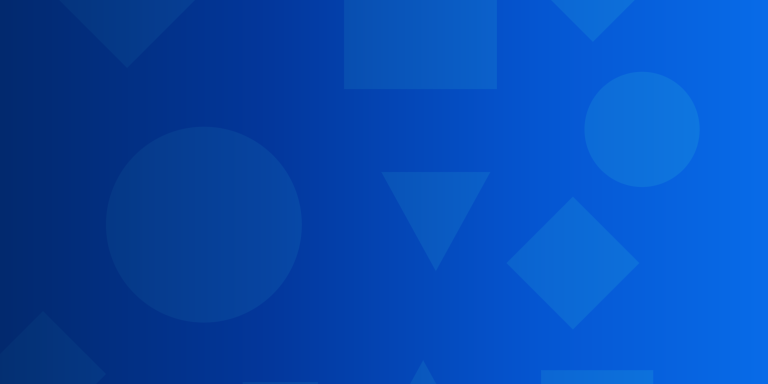
Write a WebGL 2 fragment shader that draws this background.

```glsl
#version 300 es
precision highp float;
// Blue horizontal gradient scattered with faint translucent geometric shapes.

uniform vec2 u_resolution;
out vec4 fragColor;

float circle(vec2 q, float radius) {
  return length(q) - radius;
}

float square(vec2 q, float halfSide) {
  vec2 d = abs(q) - halfSide;
  return max(d.x, d.y);
}

float diamond(vec2 q, float radius) {
  return (abs(q.x) + abs(q.y) - radius) * 0.7071;
}

// Isosceles triangle with its apex at the origin, opening upward.
float triangle(vec2 q, float halfWidth, float height) {
  vec2 normal = normalize(vec2(height, -halfWidth));
  return max(dot(vec2(abs(q.x), q.y), normal), q.y - height);
}

vec3 background(float u) {
  vec3 navy = vec3(0.008, 0.160, 0.430);
  vec3 royal = vec3(0.010, 0.215, 0.610);
  vec3 cobalt = vec3(0.020, 0.335, 0.820);
  vec3 azure = vec3(0.030, 0.420, 0.910);
  vec3 color = mix(navy, royal, clamp(u / 0.35, 0.0, 1.0));
  color = mix(color, cobalt, clamp((u - 0.35) / 0.35, 0.0, 1.0));
  return mix(color, azure, clamp((u - 0.7) / 0.3, 0.0, 1.0));
}

void main() {
  // Canvas height is one unit.
  vec2 p = gl_FragCoord.xy / u_resolution.y;
  float u = gl_FragCoord.x / u_resolution.x;

  // Circles
  float d = circle(p - vec2(0.531, 0.415), 0.255);
  d = min(d, circle(p - vec2(1.672, 0.663), 0.150));

  // Diamonds
  d = min(d, diamond(p - vec2(0.331, 1.026), 0.203));
  d = min(d, diamond(p - vec2(1.544, 1.041), 0.150));
  d = min(d, diamond(p - vec2(1.492, 0.315), 0.173));
  d = min(d, diamond(p - vec2(0.112, 0.026), 0.164));

  // Squares, cut by the top and bottom borders
  d = min(d, square(p - vec2(1.095, 0.967), 0.199));
  d = min(d, square(p - vec2(1.555, -0.110), 0.146));
  d = min(d, square(p - vec2(0.730, -0.093), 0.098));

  // Triangles, one pointing down and one pointing up
  d = min(d, triangle(p - vec2(1.135, 0.294), 0.142, 0.258));
  d = min(d, triangle(vec2(1.102, 0.062) - p, 0.142, 0.258));

  // Cyan tint that strengthens toward the right
  float edge = 0.75 / u_resolution.y;
  float coverage = 1.0 - smoothstep(-edge, edge, d);
  vec3 tint = vec3(0.20, 0.80, 0.85);
  vec3 color = mix(background(u), tint, coverage * mix(0.04, 0.18, u));

  fragColor = vec4(color, 1.0);
}
```
